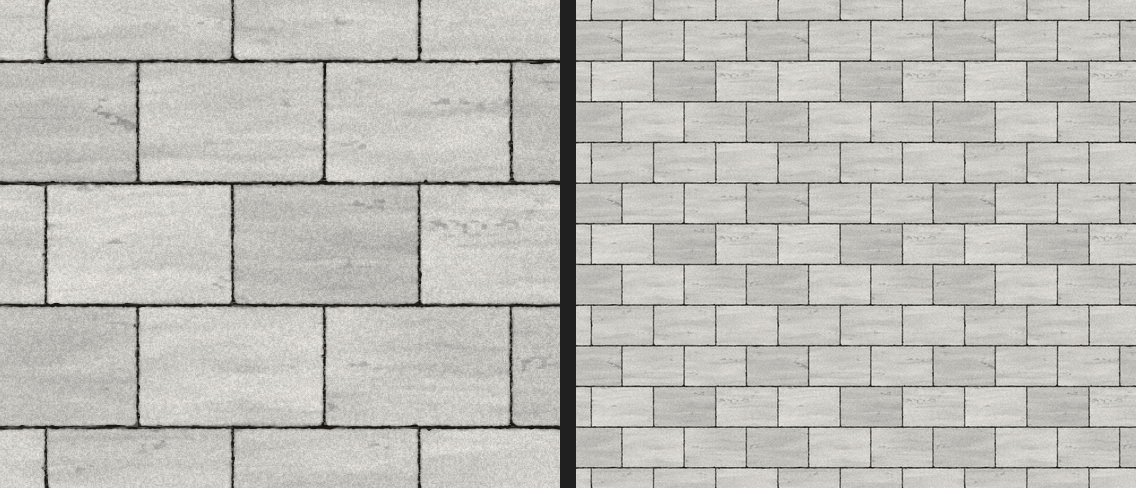
Left, the tile; right, the same tile 3 across and 3 down.
This texture is drawn by a Shadertoy shader. Its source:

```glsl
// Pale sawn-stone blocks in running bond, three across and four courses high.
// Each block is a rounded-box distance with worn edges; its bands, veins, pits
// and grain are noise in block space, seeded by a wrapped index so it tiles.

const vec2 GRID = vec2(3.0, 4.0);
const float ASPECT = 1.15;                    // canvas width over height
const vec2 BLOCK_SIZE = vec2(ASPECT, 1.0) / GRID;
const vec2 HALF_JOINT = vec2(0.0025, 0.0030);
const vec3 STONE_TINT = vec3(1.012, 1.0, 0.975);
const vec3 JOINT_DARK = vec3(0.10, 0.09, 0.07);
const vec3 JOINT_DUST = vec3(0.38, 0.37, 0.35);

// Mean brightness of each block, by course from the bottom
const float TONES[12] = float[12](
    0.800, 0.780, 0.762,
    0.805, 0.737, 0.783,
    0.787, 0.787, 0.745,
    0.777, 0.787, 0.787);

float hash(vec2 cell, float seed) {
    vec3 h = fract(vec3(cell, seed) * vec3(0.1031, 0.1030, 0.0973));
    h += dot(h, h.yzx + 33.33);
    return fract((h.x + h.y) * h.z);
}

float noise(vec2 p, float seed) {
    vec2 cell = floor(p);
    vec2 f = fract(p);
    f = f * f * (3.0 - 2.0 * f);
    float low = mix(hash(cell, seed), hash(cell + vec2(1.0, 0.0), seed), f.x);
    float high = mix(hash(cell + vec2(0.0, 1.0), seed), hash(cell + 1.0, seed), f.x);
    return mix(low, high, f.y);
}

float fbm(vec2 p, float seed) {
    float sum = 0.0;
    float weight = 0.5;
    for (int i = 0; i < 4; i++) {
        sum += weight * noise(p, seed + float(i) * 13.0);
        p *= 2.03;
        weight *= 0.5;
    }
    return sum / 0.9375;
}

float roundedBox(vec2 p, vec2 halfSize, float radius) {
    vec2 e = abs(p) - halfSize + radius;
    return length(max(e, 0.0)) + min(max(e.x, e.y), 0.0) - radius;
}

// Signed distance to a block: soft lower corners, rough and chipped edges
float blockDistance(vec2 p, float seed) {
    vec2 q = p - 0.5 * BLOCK_SIZE;
    float lowerRadius = mix(0.005, 0.016, hash(vec2(step(0.0, q.x), 7.0), seed));
    float radius = q.y < 0.0 ? lowerRadius : 0.003;
    float d = roundedBox(q, 0.5 * BLOCK_SIZE - HALF_JOINT, radius);
    float rough = (noise(p * 55.0, seed + 3.1) - 0.5) * 0.0016
                + (noise(p * 210.0, seed + 5.7) - 0.5) * 0.0018;
    float chip = 0.005 * smoothstep(0.82, 1.0, noise(p * 48.0, seed + 9.3));
    return d + rough + chip;
}

// Brightness offset from the bedding of the stone
float bedding(vec2 p, float seed) {
    float warp = 0.020 * (noise(p * vec2(9.0, 16.0), seed + 21.0) - 0.5)
               + 0.006 * (noise(p * vec2(28.0, 40.0), seed + 23.0) - 0.5);
    vec2 bed = vec2(p.x, p.y + warp);
    float bands = fbm(bed * vec2(4.0, 34.0), seed + 31.0) - 0.5;
    float veins = smoothstep(0.62, 0.92, noise(bed * vec2(5.0, 62.0), seed + 41.0));
    float clouds = noise(p * vec2(7.0, 11.0), seed + 51.0) - 0.5;
    return 0.13 * bands - 0.040 * veins + 0.025 * clouds + 0.006;
}

// Fine sandy speckle, zero on average
float grain(vec2 p, float seed) {
    float fine = noise(p * 430.0, seed + 61.0) - 0.5;
    float coarse = noise(p * 190.0, seed + 67.0) - 0.5;
    return 0.13 * fine + 0.05 * coarse;
}

// Small dark hollows in sparse clusters
float pits(vec2 p, float seed) {
    float cluster = smoothstep(0.80, 0.96, noise(p * vec2(13.0, 24.0), seed + 71.0));
    return cluster * smoothstep(0.50, 0.85, noise(p * vec2(75.0, 140.0), seed + 73.0));
}

vec3 stoneColor(vec2 p, float d, float tone, float seed) {
    float light = tone + bedding(p, seed) + grain(p, seed);
    light -= 0.14 * pits(p, seed);
    float grime = smoothstep(-0.007, 0.0, d) * noise(p * 80.0, seed + 81.0);
    return STONE_TINT * light * (1.0 - 0.22 * grime);
}

vec3 jointColor(vec2 p, float seed) {
    float dust = noise(p * vec2(45.0, 330.0), seed + 91.0);
    return mix(JOINT_DARK, JOINT_DUST, smoothstep(0.40, 1.0, dust));
}

void mainImage(out vec4 fragColor, in vec2 fragCoord) {
    vec2 uv = fragCoord / iResolution.xy;

    // Running bond: alternate courses shift by half a block
    vec2 cell = uv * GRID - vec2(0.0, 0.497);
    float course = mod(floor(cell.y), GRID.y);
    cell.x -= mod(course, 2.0) < 0.5 ? 0.738 : 0.246;
    float column = mod(floor(cell.x), GRID.x);
    vec2 p = fract(cell) * BLOCK_SIZE;

    int index = int(course * GRID.x + column);
    float seed = 1.0 + 5.37 * float(index);

    float d = blockDistance(p, seed);
    float pixel = 1.0 / iResolution.y;
    float gap = smoothstep(-pixel, pixel, d);
    vec3 color = mix(stoneColor(p, d, TONES[index], seed), jointColor(p, seed), gap);
    fragColor = vec4(clamp(color, 0.0, 1.0), 1.0);
}
```
